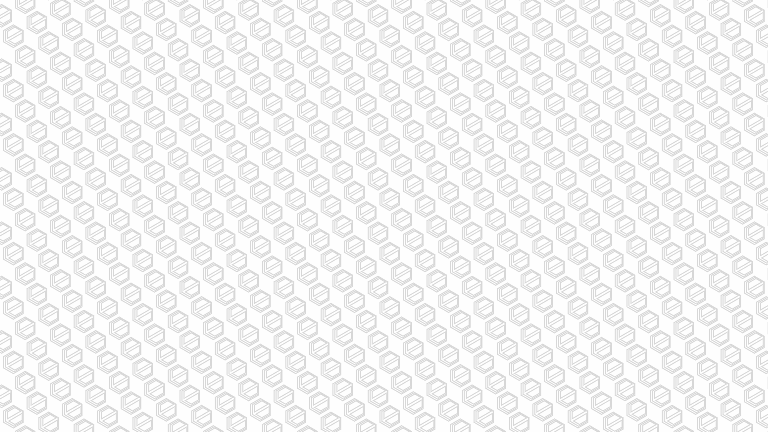
Give the GLSL for this pattern, as a WebGL 1 fragment shader.

```glsl
precision highp float;
// Pale field of small hexagonal badges on a slanted lattice. Each badge has
// nested hexagon outlines crowded to the right, and a core split by a slash.
// Columns are spaced evenly, each one dropped by 3/8 of the vertical repeat.

uniform vec2 u_resolution;

// Signed distance to the edges of a pointy-top hexagon.
float hexagon(vec2 p, float apothem) {
  p = abs(p);
  return max(p.x, dot(p, vec2(0.5, 0.8660254))) - apothem;
}

// Share of a pixel covered by a thin line at distance d.
float stroke(float d, float width, float pixel) {
  float low = max(d - 0.5 * pixel, -0.5 * width);
  float high = min(d + 0.5 * pixel, 0.5 * width);
  return clamp((high - low) / pixel, 0.0, 1.0);
}

// One badge: two outer hexagons and an inner one cut into halves.
float badge(vec2 p, float pixel) {
  float outer = hexagon(p, 9.8);
  float middle = hexagon(p - vec2(0.75, 0.3), 8.6);

  vec2 core = p - vec2(1.5, 0.6);
  float slash = abs(dot(core, vec2(-0.5, 0.8660254)));
  float halves = max(hexagon(core, 7.3), 1.3 - slash);

  float ink = stroke(outer, 0.65, pixel);
  ink = max(ink, stroke(middle, 0.65, pixel));
  return max(ink, stroke(halves, 0.65, pixel));
}

void main() {
  // The canvas is 432 units high.
  float pixel = 432.0 / u_resolution.y;
  vec2 p = gl_FragCoord.xy * pixel - vec2(131.0, 192.0);

  // Eight columns make one tile, 94.1 by 54.35 units.
  vec2 spacing = vec2(94.1 / 8.0, 54.35);
  float nearest = floor(p.x / spacing.x + 0.5);

  // Badges are wider than half a column, so look at the neighbours too.
  float ink = 0.0;
  for (int i = -1; i <= 1; i++) {
    float column = nearest + float(i);
    vec2 local = p - column * spacing * vec2(1.0, -0.375);
    local.x = p.x - column * spacing.x;
    local.y -= spacing.y * floor(local.y / spacing.y + 0.5);
    ink = max(ink, badge(local, pixel));
  }

  gl_FragColor = vec4(mix(vec3(0.995), vec3(0.76), ink), 1.0);
}
```
